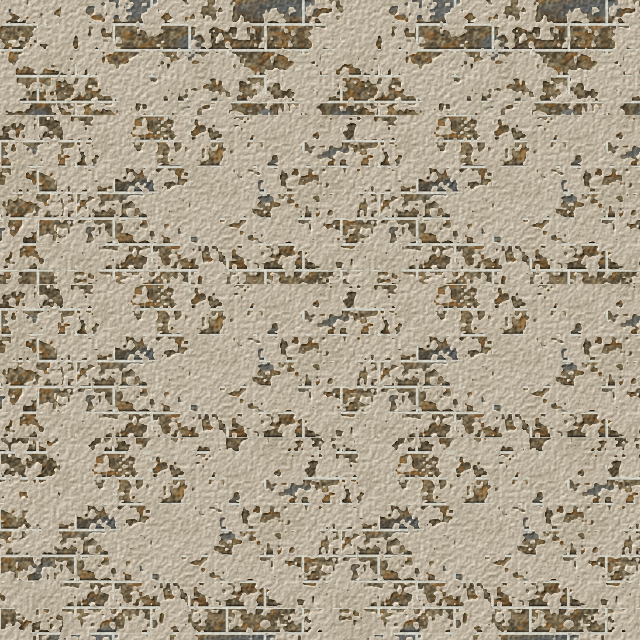
Give the GLSL for this texture, as a WebGL 1 fragment shader.

```glsl
precision highp float;

uniform vec2 u_resolution;

const float BRICK_WIDTH = 0.1185;
const float ROW_HEIGHT = 0.0404;
const float BRICKS_PER_REPEAT = 4.0;
const float WEAR_LEVEL = 0.572;

const vec3 PLASTER = vec3(0.745, 0.705, 0.630);
const vec3 STAIN = vec3(0.690, 0.645, 0.560);
const vec3 MORTAR = vec3(0.830, 0.825, 0.780);
const vec3 BRICK_DARK = vec3(0.320, 0.280, 0.210);
const vec3 BRICK_TAN = vec3(0.560, 0.500, 0.385);
const vec3 RUST = vec3(0.540, 0.370, 0.180);
const vec3 SLATE = vec3(0.370, 0.400, 0.420);

float hash(vec2 p) {
    vec3 q = fract(p.xyx * vec3(0.1031, 0.1030, 0.0973));
    q += dot(q, q.yzx + 33.33);
    return fract((q.x + q.y) * q.z);
}

// Value noise whose columns wrap after one repeat of the wall
float noise(vec2 p, float scale) {
    p *= scale;
    float period = BRICKS_PER_REPEAT * scale;
    vec2 cell = floor(p);
    vec2 f = fract(p);
    f = f * f * (3.0 - 2.0 * f);
    float x0 = mod(cell.x, period);
    float x1 = mod(cell.x + 1.0, period);
    float y = cell.y + scale * 17.0;
    float low = mix(hash(vec2(x0, y)), hash(vec2(x1, y)), f.x);
    float high = mix(hash(vec2(x0, y + 1.0)), hash(vec2(x1, y + 1.0)), f.x);
    return mix(low, high, f.y);
}

// Stacks the wall from bands that reuse the same courses
vec2 foldBands(vec2 p) {
    if (p.y < 0.180) return p + vec2(0.0, 0.285);
    if (p.y < 0.443) return p - vec2(0.0, 0.180);
    if (p.y < 0.684) return p - vec2(0.0, 0.443);
    return p + vec2(0.060, -0.707);
}

float wearAt(vec2 p) {
    return 0.28 * noise(p, 2.0) + 0.27 * noise(p, 5.0)
         + 0.25 * noise(p, 11.0) + 0.20 * noise(p, 22.0);
}

float exposed(float wear, float level) {
    return smoothstep(level - 0.018, level + 0.018, wear);
}

// Difference of noise towards the light, giving a rough relief
float relief(vec2 p, float scale) {
    vec2 towardLight = vec2(-0.45, -0.55) / scale;
    return noise(p, scale) - noise(p + towardLight, scale);
}

vec3 brickColor(vec2 p, float tone) {
    float speckle = 0.6 * noise(p, 19.0) + 0.4 * noise(p, 37.0);
    vec3 color = mix(BRICK_DARK, BRICK_TAN, smoothstep(0.2, 0.85, speckle));
    float rust = smoothstep(0.52, 0.75, 0.5 * noise(p, 8.0) + 0.5 * noise(p, 25.0));
    color = mix(color, RUST, 0.65 * rust);
    color = mix(color, SLATE, 0.7 * smoothstep(0.76, 0.88, noise(p + 9.0, 2.0)));
    return color * (0.92 + 0.16 * tone) + 0.16 * relief(p, 31.0);
}

vec3 plasterColor(vec2 p) {
    float stain = smoothstep(0.45, 0.9, noise(p + 5.0, 3.0));
    float grain = 0.19 * relief(p, 25.0) + 0.12 * relief(p, 43.0);
    return mix(PLASTER, STAIN, 0.45 * stain) + grain;
}

void main() {
    vec2 uv = gl_FragCoord.xy / u_resolution;
    vec2 wall = vec2(uv.x, 1.0 - uv.y);
    vec2 folded = foldBands(wall);
    vec2 p = folded / BRICK_WIDTH;

    // Running bond courses
    vec2 course = folded / vec2(BRICK_WIDTH, ROW_HEIGHT);
    float row = floor(course.y);
    course.x += 0.5 * mod(row + 1.0, 2.0);
    vec2 brickId = vec2(mod(floor(course.x), BRICKS_PER_REPEAT), row + 3.0);
    vec2 inBrick = fract(course);
    vec2 edge = (0.5 - abs(inBrick - 0.5)) * vec2(1.0, ROW_HEIGHT / BRICK_WIDTH);
    float joint = 1.0 - smoothstep(0.010, 0.026, min(edge.x, edge.y));
    float toBottom = (1.0 - inBrick.y) * ROW_HEIGHT / BRICK_WIDTH;
    float underside = 1.0 - smoothstep(0.025, 0.055, toBottom);

    // Flaking, with a differently worn strip on the left
    float strip = 1.0 - step(0.085 + 0.015 * noise(p, 4.0), wall.x);
    vec2 wearPoint = p + vec2(0.0, 6.0 * strip);
    float bias = 0.12 * (hash(brickId) - 0.5)
               + 0.035 * (1.0 - smoothstep(0.12, 0.20, wall.y));
    float wear = wearAt(wearPoint) + bias;
    float litWear = wearAt(wearPoint - vec2(0.018, 0.022)) + bias;
    float hole = exposed(wear, WEAR_LEVEL - 0.035 * joint);
    float rim = exposed(litWear, WEAR_LEVEL) - exposed(wear, WEAR_LEVEL);

    // Brick, mortar and plaster layers
    vec3 brick = brickColor(p, hash(brickId + 7.0));
    brick *= 1.0 - 0.45 * underside;
    vec3 mortar = MORTAR + 0.10 * relief(p, 31.0);
    vec3 color = mix(plasterColor(p), mix(brick, mortar, joint), hole);
    color += 0.09 * rim * (1.0 - joint);
    gl_FragColor = vec4(clamp(color, 0.0, 1.0), 1.0);
}
```
